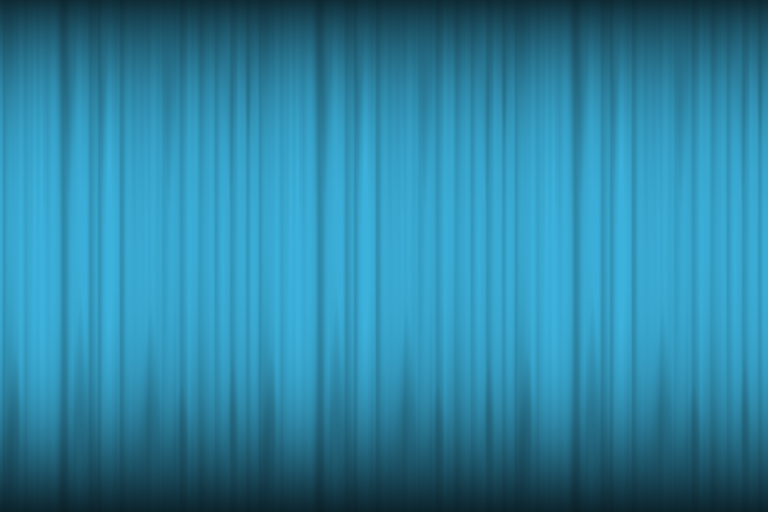
Give the GLSL for this background, as a Shadertoy shader.

```glsl
const vec3 CLOTH = vec3(0.228, 0.672, 0.832);

float hash(float n) {
    return fract(sin(n * 127.1 + 3.7) * 4375.85);
}

// Signed distance along x on a strip that wraps at 1
float wrapped(float d) {
    return fract(d + 0.5) - 0.5;
}

// Cellular noise in x: soft vertical bands that swell slowly with height
float streaks(vec2 p, float cells) {
    float x = p.x * cells, sum = 0.0;
    for (float i = -1.0; i <= 1.0; i++) {
        float cell = floor(x) + i;
        float id = mod(cell, cells) + cells;
        float d = x - cell - 0.25 - 0.5 * hash(id);
        float band = 1.0 - smoothstep(0.15, 0.75, abs(d));
        float swell = 0.6 + 0.4 * sin(p.y * 7.0 + 6.28 * hash(id + 9.0));
        sum += band * swell * (2.0 * hash(id + 31.0) - 1.0);
    }
    return sum;
}

// Each fold: position, width, depth; crisp on its left, fading to its right
float folds(float x) {
    const vec3 FOLDS[14] = vec3[14](
        vec3(0.016, 0.010, 0.12), vec3(0.100, 0.016, 0.07),
        vec3(0.160, 0.016, -0.03), vec3(0.247, 0.020, 0.19),
        vec3(0.353, 0.014, 0.13), vec3(0.388, 0.012, 0.14),
        vec3(0.425, 0.025, -0.06), vec3(0.473, 0.014, 0.18),
        vec3(0.640, 0.017, 0.09), vec3(0.709, 0.015, 0.10),
        vec3(0.780, 0.015, 0.05), vec3(0.843, 0.012, 0.12),
        vec3(0.904, 0.016, 0.13), vec3(0.966, 0.012, 0.13));
    float shade = 0.0;
    for (int i = 0; i < 14; i++) {
        vec3 f = FOLDS[i];
        float d = wrapped(x - f.x) / f.y;
        d *= d < 0.0 ? 2.0 : 0.9;
        shade += f.z * exp(-d * d);
    }
    return shade;
}

// Tapering shadow: t holds position, base width and reach from the edge
float tongue(float x, float edge, vec3 t) {
    float rise = clamp(edge / t.z, 0.0, 1.0);
    float d = wrapped(x - t.x) / (t.y * (1.08 - rise));
    return exp(-d * d) * (1.0 - rise * rise) * smoothstep(0.04, 0.22, edge);
}

float tongues(float x, float y) {
    const vec3 RISING[5] = vec3[5](
        vec3(0.06, 0.045, 0.33), vec3(0.315, 0.050, 0.43), vec3(0.59, 0.055, 0.41),
        vec3(0.71, 0.055, 0.26), vec3(0.91, 0.035, 0.33));
    const vec3 HANGING[5] = vec3[5](
        vec3(0.27, 0.030, 0.40), vec3(0.40, 0.022, 0.38), vec3(0.66, 0.040, 0.42),
        vec3(0.90, 0.030, 0.42), vec3(0.97, 0.025, 0.30));
    float shade = 0.0;
    for (int i = 0; i < 5; i++) {
        shade += 0.20 * tongue(x, y, RISING[i]);
        shade += 0.14 * tongue(x, 1.0 - y, HANGING[i]);
    }
    return shade;
}

void mainImage(out vec4 fragColor, in vec2 fragCoord) {
    vec2 uv = fragCoord / iResolution.xy;

    // Three identical widths of cloth
    vec2 p = vec2(fract(uv.x * 3.0), uv.y);
    float broad = streaks(p, 17.0);
    float fine = streaks(p, 41.0);
    float thread = streaks(p, 83.0);

    // Shadow from above and below, with uneven borders
    float uneven = 1.0 + 0.09 * broad + 0.07 * fine + 0.04 * thread;
    float top = (1.0 - uv.y) * uneven;
    float low = uv.y * uneven;
    float light = 1.0
        - 0.74 * exp(-top / 0.17 - pow(top / 0.33, 2.0))
        - 0.79 * exp(-low / 0.26 - pow(low / 0.28, 2.0));

    // Folds and thin streaks, which sink into the dark borders
    light *= 1.0 - folds(p.x) * (0.45 + 0.55 * light);
    light *= 1.0 - tongues(p.x, p.y);
    light *= 1.0 + 0.025 * broad + 0.03 * fine + 0.02 * thread;

    fragColor = vec4(CLOTH * clamp(light, 0.0, 1.03), 1.0);
}
```
